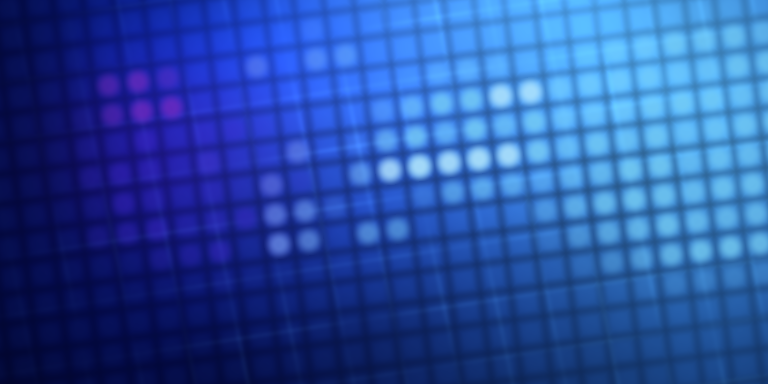
Give the GLSL for this background, as a Shadertoy shader.

```glsl
// Blurred, tilted grid of glowing dots on a navy to sky-blue gradient.
#define PITCH 0.0777
#define TILT 0.126
#define ORIGIN vec2(1.0156, 0.557)
#define GAP_SHADE 0.36
#define LINE_GLOW 0.07
#define NAVY vec3(0.01, 0.04, 0.32)
#define STEEL vec3(0.09, 0.27, 0.57)
#define CYAN vec3(0.47, 0.81, 0.94)
#define PERIWINKLE vec3(0.42, 0.52, 0.90)
#define MAGENTA vec3(0.50, 0.16, 0.74)
#define ICE vec3(0.74, 0.91, 0.99)

float hash(vec2 p) {
    p = fract(p * vec2(0.1031, 0.1137));
    p += dot(p, p.yx + 33.33);
    return fract((p.x + p.y) * p.x * 17.0);
}

vec2 gradient(vec2 cell) {
    float a = 6.2832 * hash(cell + 57.0);
    return vec2(cos(a), sin(a));
}

float gradientNoise(vec2 p) {
    vec2 i = floor(p), f = p - i, e = vec2(0.0, 1.0);
    vec2 w = f * f * f * (f * (f * 6.0 - 15.0) + 10.0);
    float low = mix(dot(gradient(i), f), dot(gradient(i + e.yx), f - e.yx), w.x);
    float high = mix(dot(gradient(i + e), f - e), dot(gradient(i + 1.0), f - 1.0), w.x);
    return mix(low, high, w.y);
}

vec2 rotate(vec2 p, float a) {
    float c = cos(a), s = sin(a);
    return vec2(c * p.x + s * p.y, c * p.y - s * p.x);
}

float glow(vec2 p, vec2 centre, vec2 radius) {
    vec2 d = (p - centre) / radius;
    return exp(-dot(d, d));
}

// Soft elliptical group of lattice cells
float cluster(vec2 cell, vec2 centre, vec2 radius) {
    return 1.0 - smoothstep(0.75, 1.15, length((cell - centre) / radius));
}

// Evenly spaced soft lines across one axis
float softLines(float x, float width) {
    float d = abs(fract(x) - 0.5);
    return exp(-d * d / (width * width));
}

vec3 background(vec2 p) {
    vec3 col = mix(NAVY, STEEL, smoothstep(0.4, 1.9, p.x));
    col += vec3(0.20, 0.38, 0.40) * glow(p, vec2(1.25, 1.05), vec2(0.55, 0.48));
    col += vec3(0.07, 0.13, 0.32) * glow(p, vec2(0.90, 0.65), vec2(0.50, 0.40));
    col += vec3(0.09, 0.00, 0.18) * glow(p, vec2(0.45, 0.62), vec2(0.30, 0.25));
    col += vec3(0.18, 0.32, 0.30) * glow(p, vec2(1.85, 0.72), vec2(0.50, 0.48));
    col += vec3(0.00, 0.05, 0.22) * glow(p, vec2(0.60, 0.95), vec2(0.40, 0.22));
    return col * (1.0 + 0.12 * gradientNoise(p * 3.0));
}

void mainImage(out vec4 fragColor, in vec2 fragCoord) {
    vec2 p = fragCoord / iResolution.y;
    vec3 col = background(p);

    // Fine crossing streaks
    vec2 q = p - ORIGIN;
    float streaks = softLines(rotate(q, 0.20).x / 0.135, 0.06)
                  + softLines(rotate(q, 0.15).y / 0.150, 0.05);
    float fade = 0.5 + gradientNoise(p * 4.0 + 9.0);
    col += LINE_GLOW * streaks * fade * vec3(0.5, 0.9, 1.0) * smoothstep(-0.4, 1.0, p.x);

    // Lattice cell and soft round dot
    vec2 g = rotate(q, TILT) / PITCH;
    vec2 cell = floor(g + 0.5);
    vec2 f = g - cell;
    float dotMask = 1.0 - smoothstep(0.12, 0.56, length(f));
    float chance = hash(cell + 200.0);

    // Dark mesh between the dots
    vec2 edge = smoothstep(0.22, 0.5, abs(f));
    float mesh = max(edge.x, edge.y) * 0.6 + edge.x * edge.y * 0.4;
    float meshArea = mix(0.45, 1.0, glow(p, vec2(1.4, 0.55), vec2(0.9, 0.35)));
    col *= 1.0 - GAP_SHADE * mesh * meshArea;

    // Strength of the dots by region
    float right = cluster(cell, vec2(10.6, -0.6), vec2(6.2, 4.4));
    float middle = cluster(cell, vec2(3.2, 0.9), vec2(4.0, 2.2));
    float lower = cluster(cell, vec2(-3.6, -1.5), vec2(1.2, 1.0));
    float pair = cluster(cell, vec2(-0.5, -2.0), vec2(0.9, 0.6));
    float warm = cluster(cell, vec2(-8.1, 3.3), vec2(1.8, 1.0));
    float violet = cluster(cell, vec2(-6.5, 0.3), vec2(4.0, 3.2));
    float stray = step(0.72, chance) * cluster(cell, vec2(-2.5, 2.0), vec2(3.5, 3.0));
    float highlight = max(cluster(cell, vec2(4.5, 2.0), vec2(1.1, 0.6)),
                          cluster(cell, vec2(2.0, 0.0), vec2(2.8, 0.6)));

    // Tinted dots, brightest last
    vec3 tint = mix(PERIWINKLE, CYAN, smoothstep(0.55, 1.15, p.x));
    float strength = max(max(right * 0.70, middle * 0.72), max(lower * 0.68, pair * 0.50));
    strength = max(strength, stray * 0.45) * mix(0.68, 1.1, chance);
    col += dotMask * 0.04 * vec3(0.3, 0.6, 1.0);
    col = mix(col, vec3(0.25, 0.13, 0.78), dotMask * violet * 0.4 * chance);
    col = mix(col, MAGENTA, dotMask * warm * mix(0.35, 0.75, chance));
    col = mix(col, tint, dotMask * strength);
    col = mix(col, ICE, dotMask * highlight * 0.7);

    // Dim lower and left margins
    col *= mix(0.78, 1.0, smoothstep(-0.05, 0.3, p.y));
    col *= mix(0.82, 1.0, smoothstep(0.0, 0.35, p.x));
    fragColor = vec4(clamp(col, 0.0, 1.0), 1.0);
}
```
